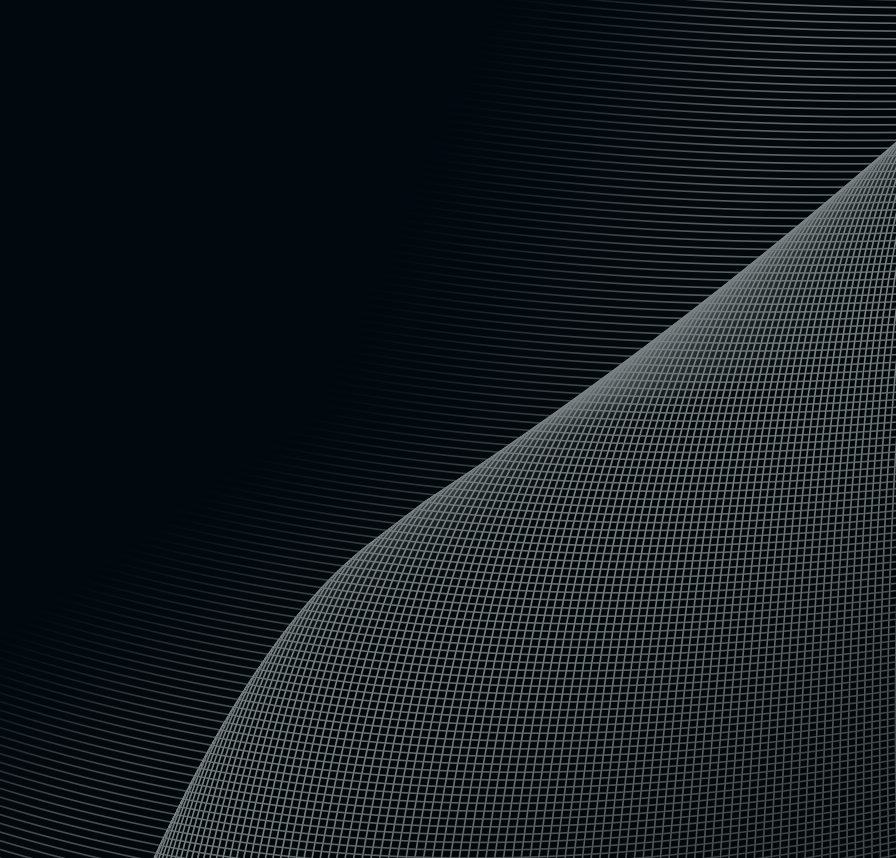
Reproduce this background procedurally as a Shadertoy shader.

```glsl
// A dark folded mesh: fine sagging rows fade in from the left and pass under
// a curved sheet. Its steep columns crowd together along the fold, since their
// phase grows with the square root of the distance from that edge.

// Height of the fold: a shallow diagonal that drops away on the left.
float foldHeight(float x) {
    float drop = max(0.43 - x, 0.0);
    float sag = max(x - 0.496, 0.0) * (1.043 - x);
    return 0.417 + 0.762 * (x - 0.496) - 2.77 * drop * drop - 0.2 * sag;
}

// Coverage of thin lines at whole phases; crowded lines blend to their mean.
float lineCoverage(float phase, float width) {
    float rate = max(length(vec2(dFdx(phase), dFdy(phase))), 1e-5);
    float widthPx = width * iResolution.y;
    float distPx = abs(fract(phase - 0.5) - 0.5) / rate;
    float crisp = clamp(0.5 * widthPx + 0.5 - distPx, 0.0, 1.0) * min(widthPx, 1.0);
    float mean = min(widthPx * rate, 1.0);
    return mix(crisp, mean, smoothstep(0.3, 0.6, rate));
}

void mainImage(out vec4 fragColor, in vec2 fragCoord) {
    vec2 p = fragCoord / iResolution.y;

    // Depth inside the fold, with a soft edge of one pixel
    float depth = (foldHeight(p.x) - p.y) / 1.3;
    float slope = (foldHeight(p.x + 0.001) - foldHeight(p.x - 0.001)) / 0.002;
    float edgePx = 1.3 * depth * iResolution.y / sqrt(1.0 + slope * slope);
    float inside = smoothstep(-0.5, 0.5, edgePx);
    float d = max(depth, 0.00002);

    // Rows sag about a centre that moves right with height
    float offset = p.x - (0.55 + 0.55 * p.y);
    float rowPhase = 110.0 * (p.y - (0.24 - 0.13 * p.y) * offset * offset);
    float rows = lineCoverage(rowPhase, 0.0019);

    // Columns fan out at the right and bend along the fold
    float columnPhase = 72.0 * p.x + 20.0 * p.x * p.x * p.y
                      + (22.0 + 18.0 * p.x) * sqrt(d);
    float columns = lineCoverage(columnPhase, 0.0019);

    // Rows outside the sheet fade in beyond a bent diagonal
    float rise = p.y - 0.52;
    float fadeStart = 0.35 + min(0.44 * rise, 1.43 * rise);
    float reveal = smoothstep(0.0, 0.45, p.x - fadeStart);
    float outer = rows * reveal * mix(0.58, 0.8, smoothstep(0.3, 1.0, p.y));

    // The sheet dims away from the fold
    float light = mix(1.0, 0.55, smoothstep(0.1, 0.6, d));
    float mesh = max(rows * 0.85, columns) * light;

    // Sheen along the fold, with a flatter lower border on the right
    float band = smoothstep(-0.02, 0.025, p.y - 0.508 - 0.23 * (p.x - 0.65));
    band *= smoothstep(0.5, 0.65, p.x) * smoothstep(1.1, 0.72, p.x);
    float sheen = 0.6 * exp(-d * 40.0) * smoothstep(0.2, 0.55, p.x)
                + 0.35 * band * exp(-d * 9.0);
    mesh = mesh + (1.0 - mesh) * min(sheen, 0.85);

    vec3 night = mix(vec3(0.005, 0.035, 0.06), vec3(0.008, 0.027, 0.036),
                     max(inside, 0.7 * reveal));
    vec3 silver = vec3(0.48, 0.51, 0.52);
    fragColor = vec4(mix(night, silver, mix(outer, mesh, inside)), 1.0);
}
```
